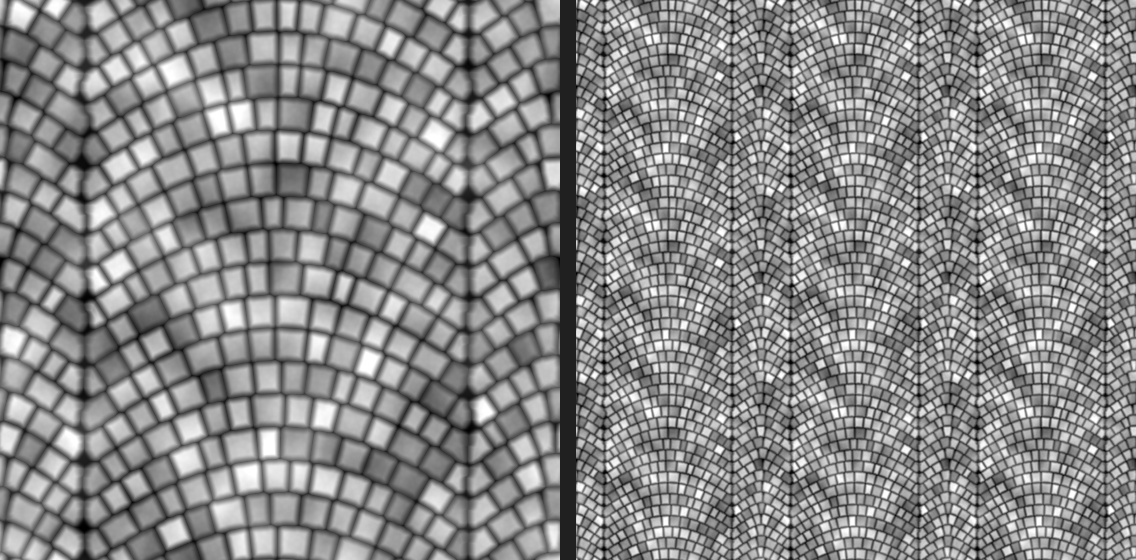
Left: one tile. Right: repeated 3 by 3.
Write a WebGL 2 fragment shader that draws this texture map.

```glsl
#version 300 es
precision highp float;
// Height map of worn cobblestones laid in nested arches: one wide arch and one narrow arch per tile.

uniform vec2 u_resolution;
out vec4 outColor;

const float ROWS = 17.0;
const float TAU = 6.2831853;
const float JOINT_SHADE = 0.27;
const float STONE_SHADE = 0.72;

struct Arch {
    float centerX;    // position of the crown
    float reach;      // crown to valley, measured along the stones
    float steepness;  // slope far from the crown
    float roundness;  // width of the rounded crown
    float stones;     // largest number of stones in a row
    float squeeze;    // shortening of stones toward the valley
    float rise;       // row offset, in rows
    float seed;
};

float hash(vec2 p) {
    vec3 q = fract(p.xyx * vec3(0.1031, 0.1030, 0.0973));
    q += dot(q, q.yzx + 33.33);
    return fract((q.x + q.y) * q.z);
}

// Cellular noise wrapping over the unit square.
float cellular(vec2 uv, float cells) {
    vec2 p = uv * cells, base = floor(p);
    float nearest = 2.0;
    for (int y = -1; y <= 1; y++)
    for (int x = -1; x <= 1; x++) {
        vec2 cell = base + vec2(x, y);
        vec2 id = mod(cell, cells);
        vec2 point = cell + vec2(hash(id + 3.7), hash(id + 91.3));
        nearest = min(nearest, length(p - point));
    }
    return nearest;
}

// Broad shading from layered sines of whole frequencies.
float broadShade(vec2 uv) {
    vec2 a = uv * TAU;
    float large = sin(a.x * 2.0 + a.y + 1.4 * sin(a.y * 2.0 + 0.6))
                + sin(a.y * 3.0 - a.x + 1.8 * sin(a.x * 2.0 + 2.1));
    float medium = sin(a.x * 5.0 + a.y * 3.0 + 1.5 * sin(a.y * 4.0 - a.x))
                 + sin(a.y * 7.0 - a.x * 4.0 + 1.7 * sin(a.x * 6.0 + a.y));
    return 0.40 * large + 0.27 * medium;
}

float archDrop(Arch a, float x) {
    return a.steepness * (sqrt(x * x + a.roundness * a.roundness) - a.roundness);
}

float archSlope(Arch a, float x) {
    return a.steepness * x / sqrt(x * x + a.roundness * a.roundness);
}

float roundedBox(vec2 p, vec2 halfSize, float radius) {
    vec2 q = abs(p) - halfSize + radius;
    return length(max(q, 0.0)) + min(max(q.x, q.y), 0.0) - radius;
}

// Irregular stone boundary; the row shift fades out toward the valleys.
float stoneEdge(Arch a, float stone, float count, float row) {
    float t = 2.0 * stone / count - 1.0;
    float shift = hash(vec2(row + 5.0, a.seed + 9.0)) - 0.5;
    float jitter = 0.36 * (hash(vec2(stone + a.seed, row + 11.0)) - 0.5);
    return a.reach * (t + (shift * (1.0 - t * t) + jitter) * 2.0 / count);
}

// Tracks (nearest distance, second distance, shade of the nearest stone).
vec3 layArch(Arch a, vec2 uv, vec3 best) {
    float x = fract(uv.x - a.centerX + 0.5) - 0.5;
    float baseRow = floor((uv.y + archDrop(a, x)) * ROWS - a.rise + 0.5);
    float along = (x + a.squeeze * x * x * x) / a.reach;
    for (int r = -1; r <= 1; r++) {
        float row = baseRow + float(r);
        float rowId = mod(row, ROWS);
        float count = a.stones - step(0.5, hash(vec2(rowId + 31.0, a.seed)));
        float baseStone = floor((along * 0.5 + 0.5) * count);
        for (int s = -1; s <= 1; s++) {
            float stone = baseStone + float(s);
            if (stone < 0.0 || stone >= count) continue;
            float left = stoneEdge(a, stone, count, rowId);
            float right = stoneEdge(a, stone + 1.0, count, rowId);
            float u = 0.5 * (left + right);
            float cx = u - a.squeeze * u * u * u;

            // Local frame turned along the arch
            float slope = archSlope(a, cx), stretch = sqrt(1.0 + slope * slope);
            vec2 tangent = vec2(1.0, -slope) / stretch;
            vec2 d = vec2(x - cx, uv.y - (row + a.rise) / ROWS + archDrop(a, cx));
            vec2 local = vec2(dot(d, tangent), dot(d, vec2(-tangent.y, tangent.x)));
            float shrink = 1.0 - 3.0 * a.squeeze * u * u;
            vec2 halfSize = vec2(0.5 * (right - left) * shrink * stretch, 0.5 / ROWS / stretch);
            float dist = roundedBox(local, halfSize, 0.012);

            // Each stone has its own height and tilt
            vec2 id = vec2(stone + a.seed, rowId);
            float height = hash(id + 47.0) + hash(id + 83.0) - 1.0;
            vec2 tilt = vec2(hash(id + 21.0), hash(id + 64.0)) - 0.5;
            float shade = STONE_SHADE + 0.28 * height + 4.0 * dot(local, tilt);
            if (dist < best.x) best = vec3(dist, best.x, shade);
            else best.y = min(best.y, dist);
        }
    }
    return best;
}

void main() {
    vec2 uv = gl_FragCoord.xy / u_resolution;
    Arch wide = Arch(0.495, 0.372, 1.1, 0.42, 16.0, 0.56, 0.55, 100.0);
    Arch narrow = Arch(0.993, 0.157, 0.75, 0.05, 8.0, 0.0, 0.72, 200.0);
    vec3 best = layArch(narrow, uv, layArch(wide, uv, vec3(1.0, 1.0, 0.0)));

    // Crowded stones meet halfway; pillows fade softly into the joints
    float edge = max(best.x - 0.001, 0.5 * (best.x - best.y));
    float profile = 1.0 - smoothstep(-0.0135, 0.0025, edge);
    float hollow = smoothstep(-0.002, 0.007, best.x);
    float broad = broadShade(uv);
    float grain = 0.5 - 0.6 * cellular(uv, 50.0) - 0.4 * cellular(uv, 95.0);
    float stone = best.z + 0.16 * broad + 0.06 * grain;
    float joint = JOINT_SHADE + 0.12 * broad - 0.18 * hollow;
    outColor = vec4(vec3(clamp(mix(joint, stone, profile), 0.0, 1.0)), 1.0);
}
```
